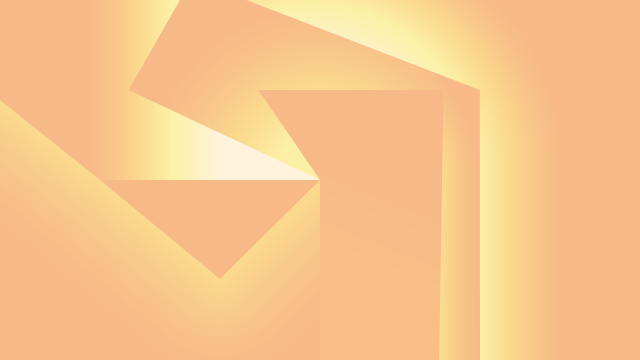
This background is drawn by a Shadertoy shader. Its source:

```glsl
// Folded paper planes meeting at the canvas centre, lit by warm glows.
// Half-planes are combined into shapes; each shape takes a tone from
// a distance falloff, and one colour ramp turns tones into colours.

// Colour ramp, from shade to light
const vec3 PEACH = vec3(0.968, 0.725, 0.530);
const vec3 AMBER = vec3(0.982, 0.845, 0.550);
const vec3 LEMON = vec3(0.990, 0.942, 0.650);
const vec3 CREAM = vec3(1.000, 0.952, 0.865);

// Corners, in canvas heights from the centre
const vec2 HUB         = vec2(0.0);
const vec2 BAND_TOP_L  = vec2(-0.389, 0.5);
const vec2 BAND_LEFT   = vec2(-0.532, 0.25);
const vec2 BAND_TOP_R  = vec2(-0.204, 0.5);
const vec2 BAND_RIGHT  = vec2(0.444, 0.25);
const vec2 BLOCK_LEFT  = vec2(-0.171, 0.25);
const vec2 BLOCK_RIGHT = vec2(0.343, 0.25);
const vec2 BLOCK_FOOT  = vec2(0.331, -0.5);
const vec2 FOLD_START  = vec2(-0.889, 0.222);
const vec2 FOLD_LEFT   = vec2(-0.611, 0.0);
const vec2 FOLD_TIP    = vec2(-0.278, -0.275);

// Glow radii: x is where lemon is reached, y is where light ends
const vec2 LEFT_GLOW  = vec2(0.417, 0.660);
const vec2 RIGHT_GLOW = vec2(0.463, 0.718);
const vec2 INNER_GLOW = vec2(0.127, 0.509);
const vec2 LEG_GLOW   = vec2(0.287, 0.451);
const vec2 RIGHT_GLOW_CENTRE = vec2(-0.023, 0.025);
const float FOLD_REACH = 0.30;
const float FOLD_LIGHT = 0.27;
const float BLOCK_LIGHT = 0.06;

// Signed distance to a line, positive on the left of a -> b
float side(vec2 p, vec2 a, vec2 b) {
    vec2 d = normalize(b - a);
    return dot(p - a, vec2(-d.y, d.x));
}

float segment(vec2 p, vec2 a, vec2 b) {
    vec2 d = b - a;
    return length(p - a - d * clamp(dot(p - a, d) / dot(d, d), 0.0, 1.0));
}

// Smooth coverage of a shape whose inside is positive
float cover(float d) {
    return clamp(d * iResolution.y + 0.5, 0.0, 1.0);
}

// Tone is 0.5 at radii.x and falls to 0 at radii.y
float glow(float r, vec2 radii) {
    float x = max((radii.y - r) / (radii.y - radii.x), 0.0);
    return 0.5 * pow(x, 1.5);
}

vec3 ramp(float tone) {
    vec3 c = mix(PEACH, AMBER, clamp(tone * 4.0, 0.0, 1.0));
    c = mix(c, LEMON, clamp(tone * 4.0 - 1.0, 0.0, 1.0));
    return mix(c, CREAM, clamp(tone * 2.0 - 1.0, 0.0, 1.0));
}

void mainImage(out vec4 fragColor, in vec2 fragCoord) {
    vec2 p = (fragCoord - 0.5 * iResolution.xy) / iResolution.y;

    // Shapes
    float outer = max(side(p, BAND_TOP_R, BAND_RIGHT), p.x - BAND_RIGHT.x);
    float band = min(side(p, BAND_TOP_L, BAND_LEFT),
                     max(side(p, BAND_LEFT, HUB), p.x));
    band = min(band, -outer);
    float lower = min(-p.x, max(side(p, FOLD_LEFT, FOLD_START), -p.y));
    float block = min(max(side(p, BLOCK_LEFT, HUB), p.x),
                      side(p, BLOCK_FOOT, BLOCK_RIGHT));
    block = min(block, BLOCK_LEFT.y - p.y);
    float flap = min(-p.y, min(side(p, FOLD_LEFT, FOLD_TIP),
                               side(p, FOLD_TIP, HUB)));

    // Background glows, stretched up on the left and down on the right
    float leftTone = glow(length(vec2(p.x, min(p.y, 0.0))), LEFT_GLOW);
    vec2 q = p - RIGHT_GLOW_CENTRE;
    float rightTone = glow(length(vec2(q.x, max(q.y, 0.0))), RIGHT_GLOW);

    // Band glow around the hub, and along its right leg
    float innerTone = min(glow(length(p), INNER_GLOW), 0.5);
    float legTone = glow(length(vec2(p.x, max(p.y, 0.0))), LEG_GLOW);
    float leg = smoothstep(BLOCK_FOOT.x - 0.015, BLOCK_FOOT.x, p.x);
    float bandTone = mix(innerTone, legTone, leg);

    // Light spilling from under the fold
    float foldDist = min(segment(p, FOLD_START, FOLD_LEFT),
                         min(segment(p, FOLD_LEFT, FOLD_TIP),
                             segment(p, FOLD_TIP, HUB)));
    float foldTone = FOLD_LIGHT * pow(max(1.0 - foldDist / FOLD_REACH, 0.0), 1.5);
    float blockTone = BLOCK_LIGHT * smoothstep(0.15, -0.3, p.y + 0.4 * p.x);

    // Layers, back to front
    vec3 color = mix(ramp(leftTone), ramp(rightTone), cover(outer));
    color = mix(color, ramp(bandTone), cover(band));
    color = mix(color, ramp(foldTone), cover(lower));
    color = mix(color, ramp(blockTone), cover(block));
    color = mix(color, ramp(0.01), cover(flap));
    fragColor = vec4(color, 1.0);
}
```
